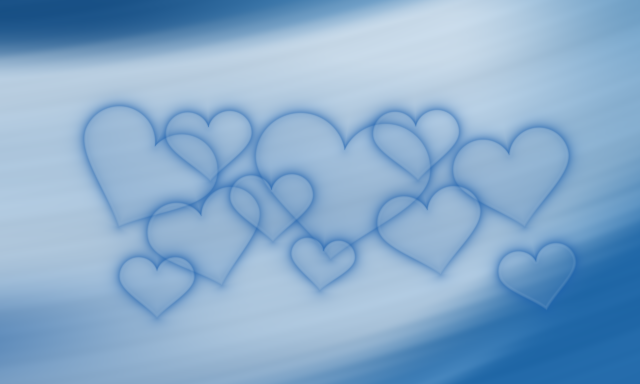
This background is drawn by a WebGL 1 fragment shader. Its source:

```glsl
precision highp float;
uniform vec2 u_resolution;

// Signed distance to a heart of unit length: cusp at the origin, tip at (0, -1)
float heartDistance(vec2 q) {
  q.x = abs(q.x);
  vec2 lobe = q - vec2(0.385, -0.126);
  float toCusp = length(q);
  if (lobe.y > 0.0) {
    bool underCusp = lobe.x < 0.0 && 0.385 * lobe.y + 0.126 * lobe.x < 0.0;
    return underCusp ? -toCusp : length(lobe) - 0.405;
  }
  // Tapering flank with a slight flare near the tip
  float t = min(-lobe.y / 0.874, 1.0);
  float halfWidth = 0.79 * mix(1.0 - t * t, 0.5 + 0.5 * cos(3.1416 * t), 0.5);
  float slope = 0.904 * (t + 0.785 * sin(3.1416 * t));
  float flank = (q.x - halfWidth) / sqrt(1.0 + slope * slope);
  if (q.y < -1.0) return length(vec2(flank, q.y + 1.0));
  return max(-toCusp, flank);
}

// Glassy heart spanning from cusp to tip, with a soft blue halo
vec3 addHeart(vec3 color, vec2 p, vec2 cusp, vec2 tip) {
  float size = distance(cusp, tip);
  vec2 up = (cusp - tip) / size;
  vec2 q = vec2(dot(p - cusp, vec2(up.y, -up.x)), dot(p - cusp, up)) / size;
  float d = heartDistance(q) * size;
  float pixel = 1.0 / u_resolution.y;
  float inside = smoothstep(pixel, -pixel, d);
  float halo = 0.60 * exp(-max(d, 0.0) / 0.014);
  halo *= 1.0 - 0.3 * smoothstep(-0.65, -1.0, q.y);
  halo += 0.3 * exp(-length(q) * size / 0.016);
  float innerEdge = 0.30 * exp(min(d, 0.0) / 0.012);
  float tint = clamp(0.17 - 0.16 * q.y - 0.10 * q.x, 0.06, 0.36);
  color = mix(color, vec3(0.10, 0.37, 0.68), mix(min(halo, 0.85), innerEdge, inside));
  color = mix(color, vec3(0.38, 0.56, 0.75), tint * inside);
  // Thin pale rim just within the edge
  float rim = exp(-pow((d + 0.005) / 0.003, 2.0));
  return mix(color, vec3(0.66, 0.78, 0.89), 0.12 * rim);
}

// Fine brushed bands that sweep upward to the right
float streaks(vec2 p) {
  float across = p.y - 0.12 * p.x - 0.08 * p.x * p.x;
  float sum = 0.0;
  float frequency = 17.0;
  float weight = 0.5;
  for (int i = 0; i < 5; i++) {
    sum += weight * sin(across * frequency + 1.3 * sin(p.x * 2.1 + frequency));
    frequency *= 1.83;
    weight *= 0.66;
  }
  return sum;
}

vec3 backdrop(vec2 p) {
  float band = streaks(p);
  vec3 color = vec3(0.67, 0.77, 0.86);

  // Pale light along the upper sweep and the lower left
  vec2 spot = (p - vec2(1.15, 0.88)) * vec2(2.2, 4.5);
  float glow = 0.7 * exp(-dot(spot, spot));
  glow += 0.55 * exp(-pow((p.y - 0.76 - 0.13 * p.x) / 0.09, 2.0));
  glow += 0.3 * exp(-pow((p.y - 0.35) / 0.1, 2.0)) * smoothstep(0.8, 0.0, p.x);
  color = mix(color, vec3(0.79, 0.86, 0.92), min(glow, 1.0));

  // Blue falloff toward the right side and its upper corner
  float right = smoothstep(1.15, 1.7, p.x);
  color = mix(color, vec3(0.34, 0.57, 0.75), right * (0.48 + 0.25 * smoothstep(0.75, 1.0, p.y)));

  // Shaded band at the lower left
  float shade = exp(-pow((p.y - 0.13 - 0.12 * p.x) / 0.12, 2.0)) * smoothstep(0.7, -0.2, p.x);
  shade += 0.35 * smoothstep(0.18, -0.05, p.y);
  color = mix(color, vec3(0.31, 0.50, 0.70), min(0.9 * shade, 1.0));
  color += 0.024 * band;

  // Deep blue sweep at the lower right
  float x = p.x - 0.87;
  float lower = p.y - 0.35 * x - 0.25 * x * x + 0.025 * band;
  vec3 deep = vec3(0.13, 0.41, 0.66) + 0.02 * band;
  deep += vec3(0.14, 0.11, 0.08) * exp(-pow((lower + 0.10) / 0.04, 2.0)) * smoothstep(1.55, 1.1, p.x);
  float reach = 0.10 + 0.10 * smoothstep(0.9, 1.6, p.x);
  color = mix(color, deep, smoothstep(reach, -0.11, lower));

  // Dark sweep at the upper left
  float upper = p.y - 0.845 - 0.14 * p.x * p.x + 0.02 * band;
  vec3 dark = mix(vec3(0.10, 0.32, 0.53), vec3(0.24, 0.48, 0.68), smoothstep(0.2, 1.0, p.x));
  return mix(color, dark + 0.025 * band, smoothstep(-0.06, 0.11, upper));
}

void main() {
  vec2 p = gl_FragCoord.xy / u_resolution.y;
  p.x *= 1.667 * u_resolution.y / u_resolution.x;
  vec3 color = backdrop(p);

  // Large hearts
  color = addHeart(color, p, vec2(0.898, 0.611), vec2(0.861, 0.324));
  color = addHeart(color, p, vec2(0.404, 0.620), vec2(0.309, 0.409));
  color = addHeart(color, p, vec2(1.326, 0.598), vec2(1.367, 0.409));
  color = addHeart(color, p, vec2(0.524, 0.439), vec2(0.578, 0.257));
  color = addHeart(color, p, vec2(1.113, 0.454), vec2(1.148, 0.285));

  // Small hearts
  color = addHeart(color, p, vec2(0.543, 0.670), vec2(0.548, 0.528));
  color = addHeart(color, p, vec2(1.083, 0.672), vec2(1.089, 0.530));
  color = addHeart(color, p, vec2(0.707, 0.507), vec2(0.711, 0.370));
  color = addHeart(color, p, vec2(0.843, 0.348), vec2(0.833, 0.243));
  color = addHeart(color, p, vec2(0.409, 0.296), vec2(0.409, 0.172));
  color = addHeart(color, p, vec2(1.396, 0.320), vec2(1.424, 0.193));

  gl_FragColor = vec4(color, 1.0);
}
```
